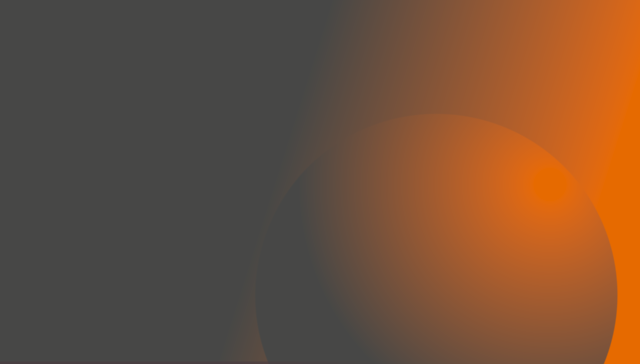
Give the GLSL for this background, as a Shadertoy shader.

```glsl
// A grey field warms to orange along a slanted ramp, behind a large ball.
// The ball is a disc lit by a radial glow set off its centre; both parts
// share one grey-to-orange colour ramp. Lengths are in canvas heights.

#define GREY         vec3(0.280, 0.280, 0.273)
#define ORANGE       vec3(0.902, 0.416, 0.000)
#define BLUE_FALLOFF 0.45
#define SLANT        0.315
#define RAMP_START   0.913
#define RAMP_WIDTH   0.906
#define BALL_CENTRE  vec2(1.1986, 0.1895)
#define BALL_RADIUS  0.4977
#define GLOW_CENTRE  vec2(1.511, 0.493)
#define GLOW_RADII   vec2(0.045, 0.690)
#define BASE_TINT    vec3(0.290, 0.235, 0.255)
#define BASE_HEIGHT  0.007

// Blue stays strong until late in the ramp, which keeps the middle brown.
vec3 warmRamp(float warmth) {
    float t = clamp(warmth, 0.0, 1.0);
    vec3 colour = mix(GREY, ORANGE, t);
    colour.b = mix(ORANGE.b, GREY.b, pow(1.0 - t, BLUE_FALLOFF));
    return colour;
}

void mainImage(out vec4 fragColor, in vec2 fragCoord) {
    vec2 p = fragCoord / iResolution.y;
    float pixel = 1.0 / iResolution.y;

    // Slanted backdrop, leaning right towards the top
    float across = p.x + SLANT * (1.0 - p.y);
    vec3 colour = warmRamp((across - RAMP_START) / RAMP_WIDTH);

    // Ball with its off-centre glow
    float glowDistance = distance(p, GLOW_CENTRE);
    float glow = (GLOW_RADII.y - glowDistance) / (GLOW_RADII.y - GLOW_RADII.x);
    float ballEdge = distance(p, BALL_CENTRE) - BALL_RADIUS;
    float ballMask = 1.0 - smoothstep(-pixel, pixel, ballEdge);
    colour = mix(colour, warmRamp(glow), ballMask);

    // Thin dusky line along the base, fading to the right
    float baseMask = 1.0 - smoothstep(BASE_HEIGHT - pixel, BASE_HEIGHT + pixel, p.y);
    baseMask *= 1.0 - smoothstep(0.6, 1.15, p.x);
    colour = mix(colour, BASE_TINT, 0.7 * baseMask);

    fragColor = vec4(colour, 1.0);
}
```
